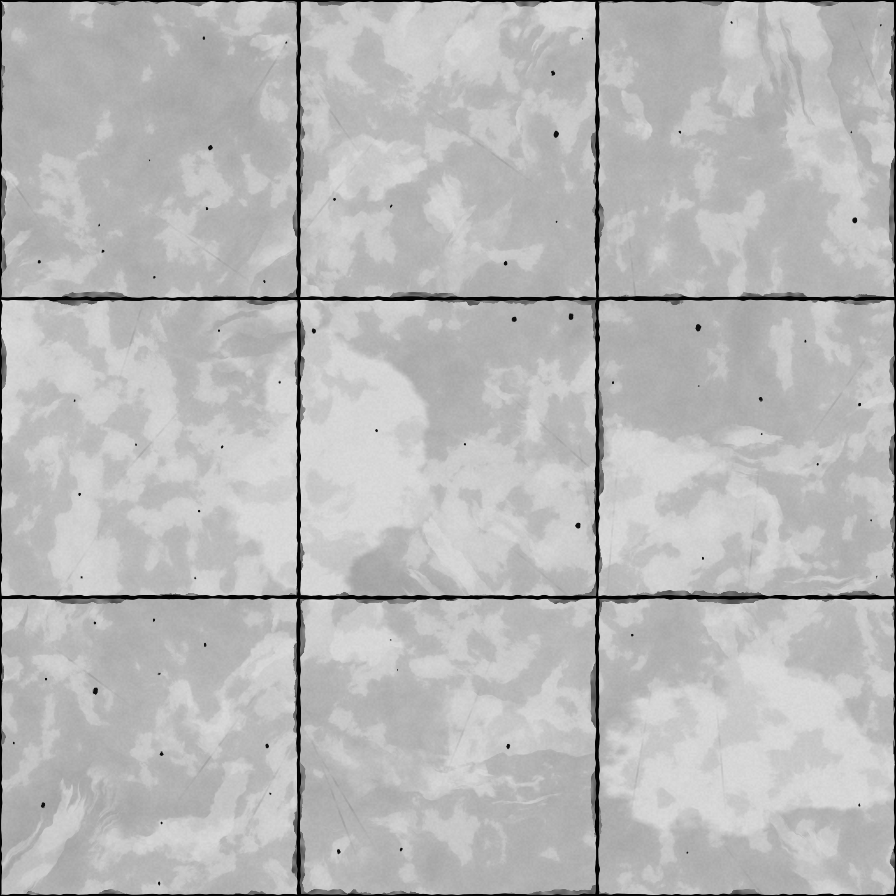
Reproduce this texture procedurally as a WebGL 1 fragment shader.

```glsl
precision highp float;
// Three by three worn grey concrete tiles with pale scuffs, pits and chipped black joints.
uniform vec2 u_resolution;

float hash(vec2 p) {
  vec3 h = fract(p.xyx * 0.1031);
  h += dot(h, h.yzx + 33.33);
  return fract((h.x + h.y) * h.z);
}

float noise(vec2 p) {
  vec2 cell = floor(p), f = fract(p);
  f = f * f * (3.0 - 2.0 * f);
  return mix(mix(hash(cell), hash(cell + vec2(1.0, 0.0)), f.x),
             mix(hash(cell + vec2(0.0, 1.0)), hash(cell + 1.0), f.x), f.y);
}

float fbm(vec2 p) {
  float sum = 0.0, amplitude = 0.5;
  for (int i = 0; i < 6; i++) {
    sum += amplitude * noise(p);
    p = mat2(1.6, 1.2, -1.2, 1.6) * p + 7.3;
    amplitude *= 0.5;
  }
  return sum;
}

mat2 rotation(float angle) {
  float c = cos(angle), s = sin(angle);
  return mat2(c, s, -s, c);
}

// Ragged pale ellipse, 1 inside and 0 outside
float blot(vec2 p, vec2 center, vec2 radius, float ragged) {
  return 1.0 - smoothstep(0.9, 1.1, length((p - center) / radius) + ragged);
}

// Small irregular holes scattered over a tile
float pits(vec2 uv, vec2 tile, float pixel) {
  vec2 cell = floor(uv * 5.0);
  vec2 seed = cell + tile * 19.0 + 3.0;
  vec2 center = (cell + 0.2 + 0.6 * vec2(hash(seed), hash(seed + 41.0))) / 5.0;
  float size = mix(0.003, 0.009, pow(hash(seed + 73.0), 3.0));
  float shape = length((uv - center) * vec2(1.0, 0.8)) + 0.004 * (noise(uv * 150.0) - 0.5);
  float present = step(hash(seed + 97.0), 0.28);
  return present * (1.0 - smoothstep(size - pixel * 0.6, size + pixel * 0.6, shape));
}

// Faint straight hairlines
float scratches(vec2 uv, vec2 tile, float pixel) {
  float mark = 0.0;
  for (int i = 0; i < 3; i++) {
    vec2 seed = tile * 13.0 + float(i) * 5.7 + 2.0;
    vec2 q = rotation(0.5 + 1.8 * hash(seed)) * (uv - vec2(hash(seed + 9.0), hash(seed + 21.0)));
    float line = 1.0 - smoothstep(0.001, 0.002 + pixel, abs(q.y + 0.01 * q.x * q.x));
    mark += line * (1.0 - smoothstep(0.1, 0.3, abs(q.x))) * noise(q * 30.0 + 50.0);
  }
  return mark;
}

void main() {
  vec2 p = gl_FragCoord.xy / u_resolution;
  vec2 tile = floor(p * 3.0), uv = fract(p * 3.0);
  float pixel = 3.0 / min(u_resolution.x, u_resolution.y);
  vec2 q = uv + tile * 11.0 + 4.0;

  // Cloudy base with speckled wear
  vec2 warp = vec2(fbm(q * 3.0), fbm(q * 3.0 + 31.0));
  float cloud = fbm(q * 2.0 + warp);
  float mottle = fbm(q * 13.0 + 2.0 * warp);
  float grain = noise(q * 170.0) - 0.5;
  float tone = 0.715 + 0.17 * (cloud - 0.5) + 0.09 * (mottle - 0.5);
  float speckle = smoothstep(0.52, 0.62, mottle + 0.7 * (cloud - 0.5));
  tone += 0.055 * speckle;

  // Brushed pale streaks, turned differently in each tile
  vec2 along = rotation(3.1 * hash(tile + 6.0)) * (q + 0.25 * warp);
  float streak = smoothstep(0.57, 0.62, fbm(along * vec2(9.0, 2.2)));
  streak *= smoothstep(0.47, 0.58, fbm(q * 1.8 + 60.0));

  // Pale plaster patches and two broad blots
  float patches = smoothstep(0.62, 0.66, fbm(q * 1.9 + 1.6 * warp + 23.0));
  float ragged = 1.6 * (fbm(p * vec2(9.0, 14.0) + 5.0) - 0.5);
  float blots = max(blot(p, vec2(0.37, 0.49), vec2(0.09, 0.12), ragged),
                    blot(p, vec2(0.83, 0.15), vec2(0.15, 0.085), ragged));
  float pale = max(max(0.7 * streak, 0.75 * patches), 0.9 * blots);
  pale *= 0.65 + 0.35 * smoothstep(0.36, 0.5, mottle);
  tone = mix(tone, 0.85, pale);
  tone += 0.03 * grain - 0.09 * scratches(uv, tile, pixel);

  // Pits
  tone = mix(tone, 0.06, pits(uv, tile, pixel));

  // Chipped rims and black joints
  vec2 rim = min(uv, 1.0 - uv);
  float edge = min(rim.x, rim.y);
  float chipDepth = 0.004 + 0.018 * smoothstep(0.52, 0.72, fbm(q * 8.0 + 15.0));
  chipDepth += 0.005 * (noise(q * 70.0) - 0.5);
  float chip = 1.0 - smoothstep(chipDepth - pixel * 0.5, chipDepth + pixel * 0.5, edge);
  tone = mix(tone, 0.28 + 0.3 * noise(q * 45.0), chip);
  float jointWidth = 0.0055 + 0.006 * (noise(q * 45.0 + 8.0) - 0.45);
  float joint = 1.0 - smoothstep(jointWidth - pixel * 0.5, jointWidth + pixel * 0.5, edge);
  tone = mix(tone, 0.01, joint);

  gl_FragColor = vec4(vec3(tone), 1.0);
}
```
